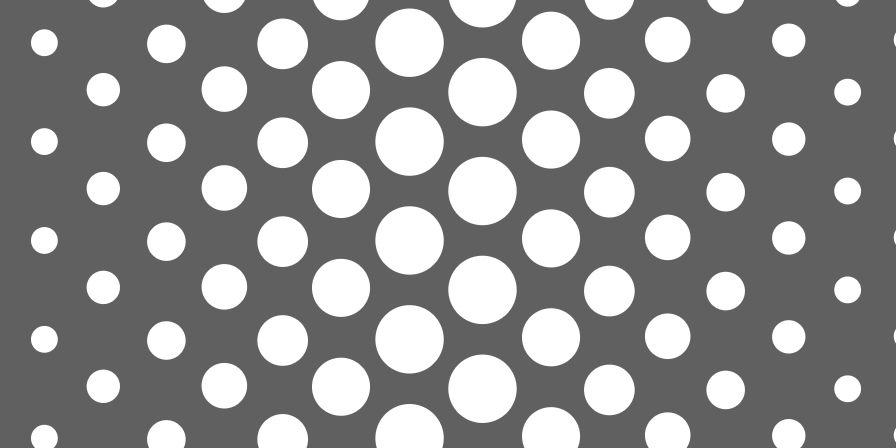
Give the GLSL for this pattern, as a WebGL 2 fragment shader.

```glsl
#version 300 es
precision highp float;
// White halftone dots on grey, in staggered columns that shrink away from the centre line.

#define GROUND_GREY 0.378
#define DOT_GREY 1.0
#define AXIS_X 0.4978
#define ROW_PITCH 0.2207
#define EDGE_PIXELS 1.0
#define COLUMNS 8

uniform vec2 u_resolution;
out vec4 fragColor;

// Each column: distance from the axis, dot radius, drop of its first row.
// All lengths are fractions of the canvas height.
const vec3 columns[COLUMNS] = vec3[COLUMNS](
    vec3(0.0814, 0.0763, 0.2057),
    vec3(0.2344, 0.0648, 0.0908),
    vec3(0.3646, 0.0565, 0.2083),
    vec3(0.4948, 0.0508, 0.0885),
    vec3(0.6242, 0.0430, 0.2083),
    vec3(0.7650, 0.0372, 0.0898),
    vec3(0.8965, 0.0299, 0.2057),
    vec3(1.0280, 0.0286, 0.0885));

// Signed distance to the nearest dot of an endless vertical column.
float columnDistance(vec2 p, vec3 column, float stagger) {
    float row = (p.y - column.z) / ROW_PITCH - stagger;
    float dy = (fract(row + 0.5) - 0.5) * ROW_PITCH;
    return length(vec2(p.x - column.x, dy)) - column.y;
}

void main() {
    // Centre on the axis and measure downwards from the top edge.
    vec2 p = vec2(gl_FragCoord.x - AXIS_X * u_resolution.x,
                  u_resolution.y - gl_FragCoord.y) / u_resolution.y;

    // The left half mirrors the right, shifted by half a row.
    float stagger = p.x < 0.0 ? 0.5 : 0.0;
    p.x = abs(p.x);

    float dist = 1.0;
    for (int i = 0; i < COLUMNS; i++) {
        dist = min(dist, columnDistance(p, columns[i], stagger));
    }

    // Antialiased fill.
    float coverage = clamp(0.5 - dist * u_resolution.y / EDGE_PIXELS, 0.0, 1.0);
    fragColor = vec4(vec3(mix(GROUND_GREY, DOT_GREY, coverage)), 1.0);
}
```
